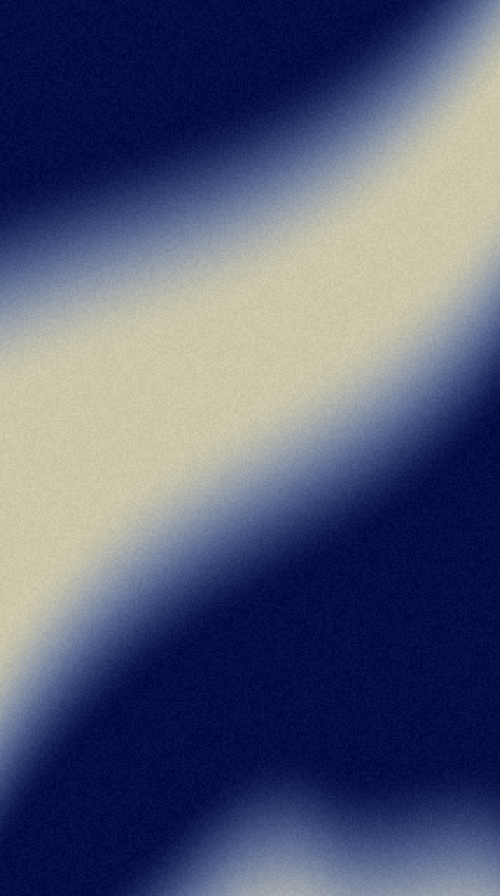
This background is drawn by a WebGL 1 fragment shader. Its source:

```glsl
precision highp float;
// A soft cream band sweeping diagonally over deep navy, with a low glow below.
// Cubic curves bound the band, wide smoothsteps blur its edges, and a tinted
// ramp colours the light level; fine hashed grain covers everything.

uniform vec2 u_resolution;

#define NAVY vec3(0.015, 0.055, 0.265)
#define CREAM vec3(0.800, 0.780, 0.670)
#define HAZE vec3(0.0, 0.045, 0.130)
#define UPPER_SOFTNESS 0.115
#define LOWER_SOFTNESS 0.115
#define GLOW_SOFTNESS 0.115
#define GLOW_CENTER 0.57
#define GLOW_WIDTH 0.33
#define GRAIN_ROWS 512.0
#define GRAIN_AMOUNT 0.045

float hash(vec2 p) {
  vec3 q = fract(vec3(p.xyx) * 0.1031);
  q += dot(q, q.yzx + 33.33);
  return fract((q.x + q.y) * q.z);
}

// Cubic with coefficients from constant to third order.
float cubic(vec4 k, float x) {
  return k.x + x * (k.y + x * (k.z + x * k.w));
}

// One below the edge, zero above it, with a blurred transition.
float below(float edge, float y, float softness) {
  return smoothstep(-softness, softness, edge - y);
}

float bandLight(vec2 uv) {
  float x = uv.x - 0.5;
  float upper = cubic(vec4(0.782, 0.268, 0.252, 0.288), x);
  float lower = cubic(vec4(0.434, 0.339, -0.080, 0.619), x);
  float lowerBlur = LOWER_SOFTNESS + 0.06 * x * x;
  return below(upper, uv.y, UPPER_SOFTNESS)
       * (1.0 - below(lower, uv.y, lowerBlur));
}

// A rounded hump at the bottom that lifts again toward the right side.
float glowLight(vec2 uv) {
  float d = (uv.x - GLOW_CENTER) / GLOW_WIDTH;
  float edge = -0.16 + 0.21 * exp(-d * d)
             + 0.15 * smoothstep(0.65, 1.0, uv.x);
  return below(edge, uv.y, GLOW_SOFTNESS);
}

void main() {
  vec2 uv = gl_FragCoord.xy / u_resolution;
  float light = max(bandLight(uv), glowLight(uv));

  // Navy to cream, with a blue haze in the midtones.
  vec3 color = mix(NAVY, CREAM, light) + HAZE * 4.0 * light * (1.0 - light);

  // Film grain on a grid tied to the canvas height.
  vec2 cell = floor(gl_FragCoord.xy / u_resolution.y * GRAIN_ROWS);
  color += (hash(cell) - 0.5) * GRAIN_AMOUNT;

  gl_FragColor = vec4(clamp(color, 0.0, 1.0), 1.0);
}
```
